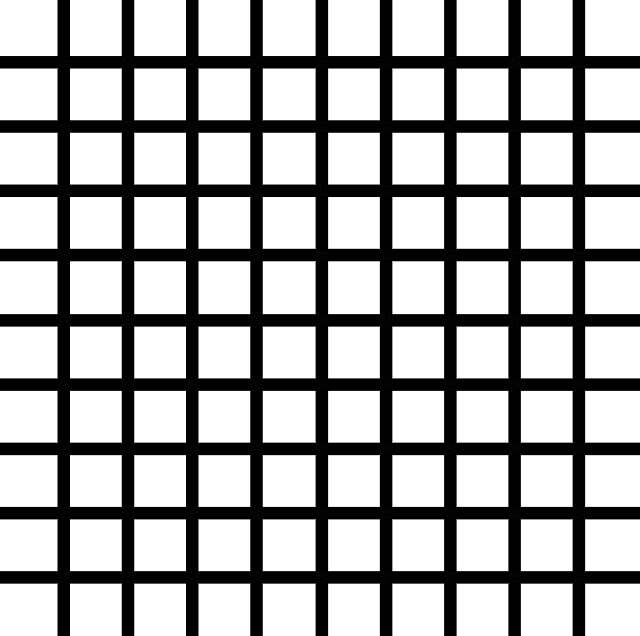
This pattern is drawn by a Shadertoy shader. Its source:

```glsl
// A square lattice of nine black bars each way on white paper.
// Each axis folds onto its nearest bar to give a distance; the two distances
// are joined with min, and cellular noise adds faint specks at the crossings.

const float LAST_BAR = 8.0;                   // bars are numbered 0 to 8
const float PITCH = 0.1004;                   // lengths are in canvas widths
const float HALF_WIDTH = 0.00977;
const float SEAM = 0.0017;                    // extra gap before the middle bar
const vec2 FIRST_BAR = vec2(0.0996, 0.0973);  // from the left and from the top
const vec3 PAPER = vec3(1.0);
const vec3 INK = vec3(0.004);
const vec3 SPECK = vec3(0.045);

// Distance along one axis to the centre of the nearest bar.
float barDistance(float x, float first) {
    float q = x - first;
    q -= SEAM * step(3.5 * PITCH, q);
    float index = clamp(floor(q / PITCH + 0.5), 0.0, LAST_BAR);
    return abs(q - index * PITCH);
}

vec2 hash2(vec2 p) {
    vec2 k = vec2(dot(p, vec2(127.1, 311.7)), dot(p, vec2(269.5, 183.3)));
    return fract(sin(k) * 43758.5);
}

// Distance to the nearest scattered point, in cell units.
float cellular(vec2 p) {
    vec2 cell = floor(p);
    float nearest = 2.0;
    for (int y = -1; y <= 1; y++) {
        for (int x = -1; x <= 1; x++) {
            vec2 c = cell + vec2(x, y);
            nearest = min(nearest, length(c + hash2(c) - p));
        }
    }
    return nearest;
}

// Smooth coverage of the inside of a shape, one pixel wide at its edge.
float coverage(float signedDistance, float pixel) {
    return clamp(0.5 - signedDistance / pixel, 0.0, 1.0);
}

void mainImage(out vec4 fragColor, in vec2 fragCoord) {
    float pixel = 1.0 / iResolution.x;
    vec2 p = vec2(fragCoord.x, iResolution.y - fragCoord.y) * pixel;

    // Lattice
    vec2 d = vec2(barDistance(p.x, FIRST_BAR.x), barDistance(p.y, FIRST_BAR.y));
    float bars = coverage(min(d.x, d.y) - HALF_WIDTH, pixel);

    // Faint specks, only where two bars cross
    float crossing = coverage(max(d.x, d.y) - HALF_WIDTH * 0.9, pixel);
    float speck = crossing * (1.0 - smoothstep(0.1, 0.35, cellular(p * 220.0)));

    vec3 ink = mix(INK, SPECK, speck);
    fragColor = vec4(mix(PAPER, ink, bars), 1.0);
}
```
